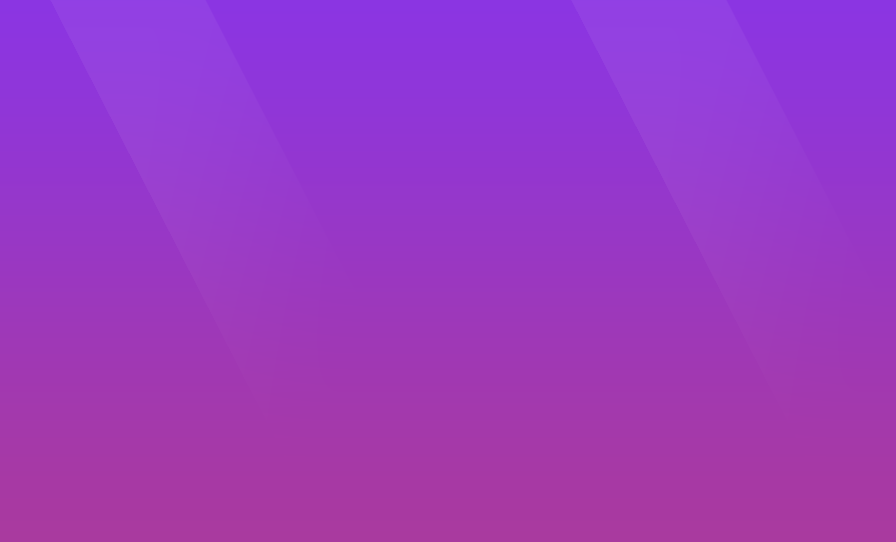
Write a Shadertoy shader that draws this background.

```glsl
// Violet-to-magenta backdrop crossed by two faint slanted light beams.
// A vertical gradient is eased slightly; the beams are a sheared, repeated
// strip of white whose opacity fades along a diagonal.

#define TOP_COLOR    vec3(0.545, 0.208, 0.888)
#define BOTTOM_COLOR vec3(0.664, 0.226, 0.622)
#define GRADIENT_EASE 0.35
#define BEAM_LEFT    0.0927
#define BEAM_WIDTH   0.2866
#define BEAM_PERIOD  0.961
#define BEAM_SLOPE   0.513
#define BEAM_OPACITY 0.056
#define FADE_START   0.18
#define FADE_END     0.79
#define FADE_NORMAL  vec2(0.90, 0.43)

// Coverage of one repeated slanted beam; lengths are in canvas heights.
float beamLight(vec2 pos, float pixel) {
    // Shear the plane so that every beam becomes a vertical strip
    float across = mod(pos.x - BEAM_LEFT - BEAM_SLOPE * pos.y, BEAM_PERIOD);
    float edgeDist = abs(across - 0.5 * BEAM_WIDTH) - 0.5 * BEAM_WIDTH;
    float strip = 1.0 - smoothstep(-pixel, pixel, edgeDist);

    // Fade diagonally, measured from the beam's upper left corner
    vec2 local = vec2(across + BEAM_SLOPE * pos.y, pos.y);
    float fade = 1.0 - smoothstep(FADE_START, FADE_END, dot(local, FADE_NORMAL));
    return strip * fade;
}

void mainImage(out vec4 fragColor, in vec2 fragCoord) {
    // Depth grows downward from the top edge
    vec2 pos = fragCoord / iResolution.y;
    float depth = 1.0 - pos.y;

    // Background gradient
    float blend = mix(depth, smoothstep(0.0, 1.0, depth), GRADIENT_EASE);
    vec3 color = mix(TOP_COLOR, BOTTOM_COLOR, blend);

    // Light beams
    float light = beamLight(vec2(pos.x, depth), 1.0 / iResolution.y);
    color = mix(color, vec3(1.0), BEAM_OPACITY * light);

    fragColor = vec4(color, 1.0);
}
```
